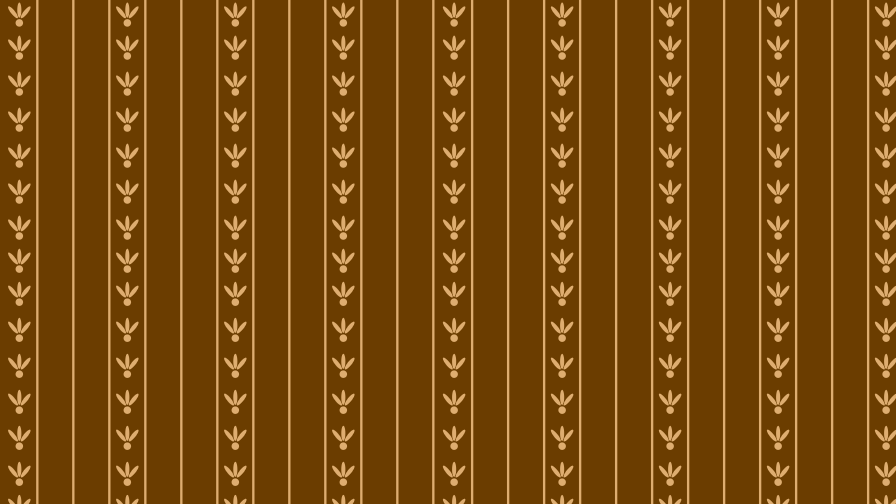
Reproduce this pattern procedurally as a WebGL 1 fragment shader.

```glsl
precision highp float;

uniform vec2 u_resolution;

// Lengths are in design units; the canvas is DESIGN_HEIGHT units tall.
const float DESIGN_HEIGHT = 432.0;
const float PITCH = DESIGN_HEIGHT / 14.0;  // line and row spacing
const float STRIPE_PERIOD = 3.0 * PITCH;   // one sprig column per three lines
const float LINE_START = 1.14;
const float LINE_HALF_WIDTH = 1.0;

const float LEFT_SEAM = 3.0;
const float CENTER_SEAM = 377.0;
const float SEAM_GAP = 2.4;

const float BLOCK_START = 26.0;            // measured down from the top
const float BLOCK_HEIGHT = 211.0;          // seven rows, the last one tighter
const float LAST_ROW = 6.0;
const float LAST_ROW_LIFT = 2.5;

const float DOT_DEPTH = 22.0;              // dot center below its row start
const float DOT_RADIUS = 3.2;
const vec2 CENTER_LEAF_POS = vec2(0.0, 11.0);
const vec2 CENTER_LEAF_SIZE = vec2(1.75, 6.4);
const vec2 SIDE_LEAF_POS = vec2(5.4, 9.1);
const vec2 SIDE_LEAF_SIZE = vec2(1.75, 6.3);
const float SIDE_LEAF_ANGLE = 0.68;

const vec3 GROUND = vec3(0.42, 0.24, 0.0);
const vec3 INK = vec3(0.87, 0.68, 0.44);

float ellipseDistance(vec2 p, vec2 radii) {
  p += 0.0001;
  float k = length(p / radii);
  return k * (k - 1.0) / length(p / (radii * radii));
}

// Dot at the origin with three leaves above it, mirrored in x.
float sprigDistance(vec2 p) {
  float dotShape = length(p) - DOT_RADIUS;
  float centerLeaf = ellipseDistance(p - CENTER_LEAF_POS, CENTER_LEAF_SIZE);
  vec2 q = vec2(abs(p.x), p.y) - SIDE_LEAF_POS;
  float c = cos(SIDE_LEAF_ANGLE);
  float s = sin(SIDE_LEAF_ANGLE);
  q = vec2(c * q.x - s * q.y, s * q.x + c * q.y);
  float sideLeaf = ellipseDistance(q, SIDE_LEAF_SIZE);
  return min(dotShape, min(centerLeaf, sideLeaf));
}

// Horizontal position with the widened gaps at the seams removed.
float closeSeams(float x) {
  return x + SEAM_GAP * (1.0 - step(LEFT_SEAM, x) - step(CENTER_SEAM, x));
}

// Height above the dot of the current row.
float rowOffset(float depth) {
  float y = mod(depth - BLOCK_START, BLOCK_HEIGHT);
  float row = min(floor(y / PITCH), LAST_ROW);
  float lift = LAST_ROW_LIFT * step(LAST_ROW, row);
  return row * PITCH + DOT_DEPTH - lift - y;
}

void main() {
  float pixel = DESIGN_HEIGHT / u_resolution.y;
  vec2 p = gl_FragCoord.xy * pixel;
  float x = closeSeams(p.x) - LINE_START;

  // Evenly spaced vertical lines
  float lineOffset = mod(x + 0.5 * PITCH, PITCH) - 0.5 * PITCH;
  float lines = abs(lineOffset) - LINE_HALF_WIDTH;

  // Sprigs centered in every third stripe
  float column = mod(x - 0.5 * PITCH + 0.5 * STRIPE_PERIOD, STRIPE_PERIOD);
  vec2 local = vec2(column - 0.5 * STRIPE_PERIOD, rowOffset(DESIGN_HEIGHT - p.y));
  float d = min(lines, sprigDistance(local));

  float coverage = clamp(0.5 - d / pixel, 0.0, 1.0);
  gl_FragColor = vec4(mix(GROUND, INK, coverage), 1.0);
}
```
